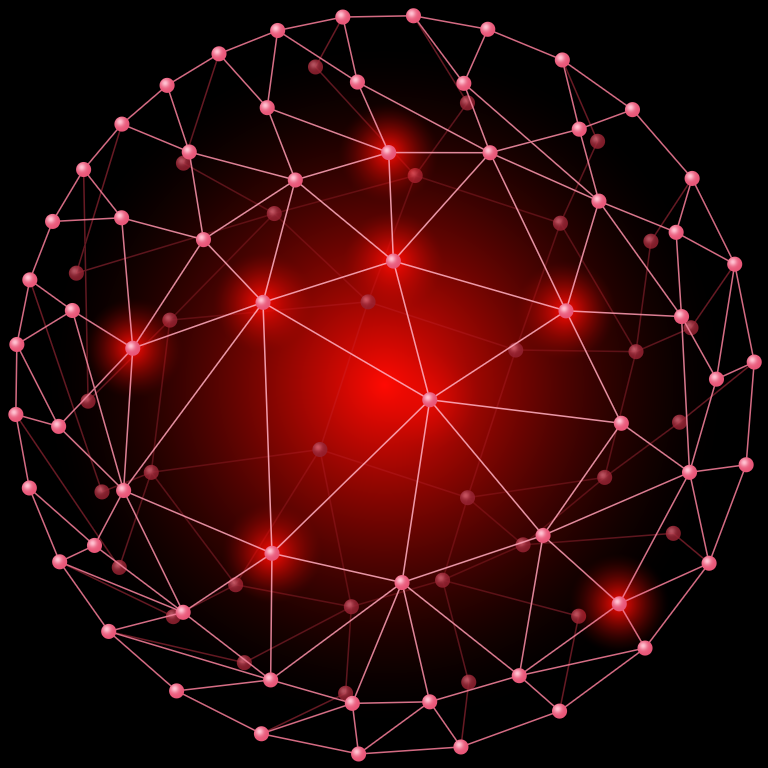
Reproduce this background procedurally as a WebGL 1 fragment shader.

```glsl
precision highp float;
uniform vec2 u_resolution;

#define TAU 6.28319
#define CENTER vec2(0.501, 0.499)
#define HUB vec2(0.0586, -0.0195)
#define BACK_HUB vec2(0.043, -0.0195)
#define RIM_RADIUS 0.482
#define LINE_HALF 0.001
#define BALL_RADIUS 0.0098
#define GLOW_RADIUS 0.066
#define HALO_RADIUS 0.443
#define RED vec3(1.0, 0.04, 0.01)
#define PINK vec3(0.91, 0.34, 0.47)
#define PALE vec3(1.0, 0.68, 0.75)

vec2 p;       // point being shaded, relative to the sphere
float pixel;  // size of one pixel in canvas units

float hash(float n) {
  n = fract(n * 0.1031);
  n *= n + 33.33;
  return fract(n * (n + n));
}

vec2 polar(float radius, float angle) {
  return radius * vec2(cos(angle), sin(angle));
}

// Front nodes: rings with a gentle wobble in angle and radius
vec2 rimNode(float i) {
  float t = TAU * i / 28.0;
  return polar(RIM_RADIUS, t - 0.113 + 0.286 * cos(t - 0.915));
}
vec2 middleNode(float i) {
  float t = TAU * i / 15.0;
  float angle = t + 0.34 - 0.206 * cos(t + 0.23) + 0.115 * cos(2.0 * t - 0.72);
  return polar(0.372 - 0.063 * sin(t - 0.11) + 0.018 * cos(2.0 * t - 0.2), angle);
}
vec2 innerNode(float i) {
  float t = TAU * i / 7.0;
  float angle = t - 0.01 - 0.209 * cos(t - 0.72) - 0.152 * sin(3.0 * t - 0.3);
  return HUB + polar(0.237 + 0.028 * cos(t - 4.14) + 0.031 * cos(2.0 * t - 0.31), angle);
}
vec2 arcNode(float i) {
  float t = TAU * i / 20.0;
  float bulge = sin(t);
  return polar(0.432 - 0.04 * bulge * bulge,
               0.017 + 0.363 * i + 0.14 * bulge + 0.1 * sin(2.0 * t));
}

// Back nodes
vec2 backInnerNode(float i) {
  return BACK_HUB + polar(0.143, TAU * i / 4.0 + 0.47);
}
vec2 backMiddleNode(float i) {
  float t = TAU * i / 11.0;
  return polar(0.297 + 0.033 * cos(2.0 * t), t + 0.393 - 0.262 * cos(t));
}
vec2 backOuterNode(float i) {
  float t = TAU * i / 17.0;
  float angle = t + 0.297 + 0.175 * cos(t - 2.62) + 0.14 * cos(2.0 * t + 1.29);
  return polar(0.38 + 0.05 * hash(mod(i, 17.0) + 3.0), angle);
}

void strand(inout float ink, vec2 a, vec2 b) {
  vec2 ab = b - a, ap = p - a;
  float d = length(ap - ab * clamp(dot(ap, ab) / dot(ab, ab), 0.0, 1.0));
  ink = max(ink, clamp((LINE_HALF - d) / pixel + 0.5, 0.0, 1.0));
}

// x is coverage, y is the highlight
void ball(inout vec2 balls, vec2 c) {
  vec2 q = p - c;
  float cover = clamp((BALL_RADIUS - length(q)) / pixel + 0.5, 0.0, 1.0);
  vec2 h = (q - BALL_RADIUS * vec2(-0.25, 0.3)) / BALL_RADIUS;
  balls = max(balls, cover * vec2(1.0, exp(-3.5 * dot(h, h))));
}

float glow(vec2 c) {
  return pow(max(1.0 - length(p - c) / GLOW_RADIUS, 0.0), 1.5);
}

void main() {
  float side = min(u_resolution.x, u_resolution.y);
  pixel = 1.0 / side;
  p = (gl_FragCoord.xy - 0.5 * u_resolution) / side + 0.5 - CENTER;
  float backInk = 0.0, frontInk = 0.0, light = 0.6 * glow(HUB);
  vec2 backBalls = vec2(0.0), frontBalls = vec2(0.0);

  // Back net
  for (float i = 0.0; i < 4.0; i++) {
    vec2 node = backInnerNode(i);
    strand(backInk, node, backInnerNode(i + 1.0));
    ball(backBalls, node);
  }
  for (float i = 0.0; i < 11.0; i++) {
    vec2 node = backMiddleNode(i);
    strand(backInk, node, backMiddleNode(i + 1.0));
    strand(backInk, node, backInnerNode(floor(0.33 * i + 0.4)));
    ball(backBalls, node);
  }
  for (float i = 0.0; i < 17.0; i++) {
    vec2 node = backOuterNode(i);
    strand(backInk, node, backMiddleNode(floor(0.62 * i + 0.2)));
    strand(backInk, node, rimNode(floor(1.0 + 1.7 * i)));
    ball(backBalls, node);
  }

  // Front net, from the hub to the rim
  ball(frontBalls, HUB);
  for (float i = 0.0; i < 7.0; i++) {
    vec2 node = innerNode(i);
    strand(frontInk, HUB, node);
    strand(frontInk, node, innerNode(i + 1.0));
    ball(frontBalls, node);
    if (i > 0.5 && i < 4.5) light += glow(node);
  }
  for (float i = 0.0; i < 15.0; i++) {
    vec2 node = middleNode(i);
    float inward = 0.85 + 0.4 * i, outward = floor(7.8 + 1.35 * i);
    strand(frontInk, node, middleNode(i + 1.0));
    strand(frontInk, node, innerNode(floor(inward + 0.3)));
    strand(frontInk, node, innerNode(floor(inward + 0.7)));
    if (i > 7.5) {
      strand(frontInk, node, rimNode(outward));
      strand(frontInk, node, rimNode(outward + 1.0));
    }
    ball(frontBalls, node);
    if (mod(i, 10.0) == 3.0 || i == 6.0) light += glow(node);
  }
  for (float i = 0.0; i < 11.0; i++) {
    vec2 node = arcNode(i);
    float inward = floor(0.83 * i - 0.5), outward = floor(1.75 * i);
    strand(frontInk, node, middleNode(inward));
    strand(frontInk, node, middleNode(inward + 1.0));
    strand(frontInk, node, rimNode(outward));
    strand(frontInk, node, rimNode(outward + 1.0));
    ball(frontBalls, node);
  }
  for (float i = 0.0; i < 28.0; i++) {
    vec2 node = rimNode(i);
    strand(frontInk, node, rimNode(i + 1.0));
    ball(frontBalls, node);
  }

  // Layers: halo, back net, glows, front net
  float depth = smoothstep(0.2, RIM_RADIUS, length(p));
  vec3 color = RED * pow(max(1.0 - length(p) / HALO_RADIUS, 0.0), 1.6);
  color = mix(color, PINK * vec3(0.9, 0.6, 0.6), backInk * mix(0.22, 0.5, depth));
  color = mix(color, vec3(0.58, 0.13, 0.19) + 0.25 * backBalls.y, 0.85 * backBalls.x);
  color = mix(color, RED, min(light, 1.0));
  color = mix(color, mix(PALE, PINK, 0.6 * depth), 0.88 * frontInk);
  color = mix(color, mix(PINK, vec3(1.0, 0.76, 0.82), frontBalls.y), frontBalls.x);
  gl_FragColor = vec4(color, 1.0);
}
```
